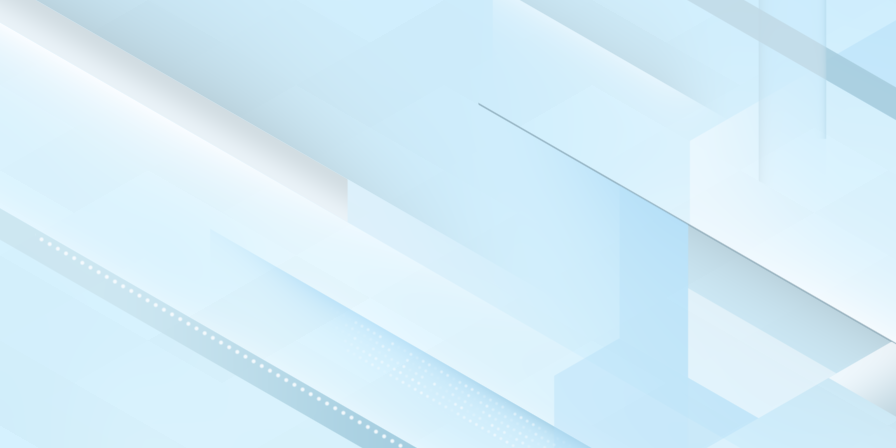
Reproduce this background procedurally as a Shadertoy shader.

```glsl
// Pale blue paper-like panes cut by parallel diagonal bands and soft shadows.
// Two mirrored slanted axes (fall, rise) and x bound every pane; each layer
// is a tint weighted by edge masks, with fine white dots laid on top.

#define SLOPE 0.575
#define SKY vec3(0.79, 0.92, 0.99)
#define PALE vec3(0.85, 0.95, 0.99)
#define WHITE vec3(0.98, 0.99, 1.0)
#define STEEL vec3(0.71, 0.80, 0.84)
#define AZURE vec3(0.70, 0.87, 0.97)
#define TEAL vec3(0.58, 0.76, 0.84)
#define DOT_STEP 0.021
#define DOT_RADIUS 0.0042
#define FACET_SIZE 0.19

float hash(vec2 p) {
    return fract(sin(dot(p, vec2(127.1, 311.7))) * 43758.5453);
}

float noise(vec2 p) {
    vec2 i = floor(p), f = fract(p);
    f = f * f * (3.0 - 2.0 * f);
    return mix(mix(hash(i), hash(i + vec2(1, 0)), f.x),
               mix(hash(i + vec2(0, 1)), hash(i + vec2(1, 1)), f.x), f.y);
}

// Smooth step past an edge, about one pixel wide.
float past(float v, float edge) {
    float w = 1.0 / iResolution.y;
    return smoothstep(-w, w, v - edge);
}

float between(float v, float a, float b) {
    return past(v, a) * past(b, v);
}

// Glow that starts at a hard edge and decays on its positive side.
float falloff(float v, float reach) {
    return past(v, 0.0) * exp(-max(v, 0.0) / reach);
}

float dotMask(vec2 offset, float radius) {
    float w = 1.2 / iResolution.y;
    return 1.0 - smoothstep(radius - w, radius + w, length(offset));
}

void mainImage(out vec4 fragColor, in vec2 fragCoord) {
    vec2 p = fragCoord / iResolution.xy * vec2(2.0, 1.0);
    p.y = 1.0 - p.y;
    float x = p.x;
    float fall = p.y - SLOPE * x;
    float rise = p.y + SLOPE * x;

    // Base sky with broad mottling and faint facets
    float lower = smoothstep(-0.1, 0.2, fall);
    float light = 0.25 + 0.5 * noise(p * 3.0) + 0.35 * lower;
    vec3 col = mix(SKY, PALE, clamp(light, 0.0, 1.0));
    vec2 facet = floor(vec2(fall, rise) / FACET_SIZE);
    col += 0.016 * (hash(facet) - 0.5);

    // Shadow cast up-right from the main band
    float fade = 1.0 - smoothstep(0.45, 1.25, x);
    col = mix(col, STEEL, 0.8 * fade * falloff(-0.046 - fall, 0.15));

    // Main band: grey at first, translucent after its vertical seam
    float band = between(fall, -0.046, 0.05);
    float sheen = smoothstep(-0.046, 0.05, fall);
    float seam = past(x, 0.776);
    vec3 bandColor = mix(vec3(0.82, 0.86, 0.88), vec3(0.92, 0.95, 0.97), sheen);
    bandColor = mix(bandColor, vec3(0.87, 0.94, 0.98), seam);
    float bandFade = 1.0 - smoothstep(0.75, 1.35, x);
    col = mix(col, bandColor, band * mix(0.95, 0.85, seam) * bandFade);

    // White glow beneath the main band
    float glowFade = 1.0 - smoothstep(0.3, 1.35, x);
    col = mix(col, WHITE, (0.25 + 0.75 * glowFade) * falloff(fall - 0.05, 0.12));

    // Lower middle pane: bright lip, then blue shadow
    float start = smoothstep(0.46, 0.75, x);
    col = mix(col, WHITE, 0.35 * start * falloff(0.241 - fall, 0.06));
    col = mix(col, AZURE, (0.2 + 0.55 * start) * past(x, 0.469) * falloff(fall - 0.241, 0.05));
    col = mix(col, TEAL, 0.5 * smoothstep(0.8, 1.3, x) * falloff(fall - 0.241, 0.02));

    // Lower left band, deepening toward the bottom
    float strip = between(fall, 0.465, 0.535);
    col = mix(col, WHITE, 0.4 * falloff(0.465 - fall, 0.06));
    col = mix(col, mix(vec3(0.79, 0.89, 0.93), TEAL, smoothstep(0.2, 1.0, x)), 0.75 * strip);

    // Upper right: shadow above one fold, light below it
    float fold = smoothstep(1.65, 1.45, x);
    col = mix(col, STEEL, 0.45 * fold * falloff(-0.667 - fall, 0.1));
    col = mix(col, WHITE, 0.5 * past(x, 1.1) * falloff(fall + 0.667, 0.06) * fold);
    float pane = past(x, 1.54) * past(rise, 1.2) * past(-0.382, fall);
    col = mix(col, WHITE, 0.5 * pane * smoothstep(1.9, 1.5, x));
    float plate = between(x, 1.693, 1.844) * past(-0.57, fall);
    col = mix(col, SKY, plate * 0.6 * smoothstep(0.5, 0.05, p.y));
    col = mix(col, STEEL, 0.35 * plate * falloff(x - 1.693, 0.012));
    col = mix(col, AZURE, 0.5 * past(x, 1.844) * past(rise, 1.195) * past(-0.882, fall));

    // Corner band
    float corner = between(fall, -0.955, -0.882);
    vec3 cornerColor = mix(vec3(0.75, 0.85, 0.90), TEAL, 0.65 * past(x, 1.844));
    col = mix(col, cornerColor, 0.85 * corner);
    col = mix(col, TEAL, 0.35 * past(0.31, p.y) * falloff(1.844 - x, 0.006));

    // Long ridge: white above, shadow below, thin dark crease
    float ridge = smoothstep(1.06, 1.5, x);
    col = mix(col, WHITE, 0.85 * smoothstep(1.2, 1.9, x) * falloff(-0.382 - fall, 0.17));
    float wall = past(x, 1.536);
    vec3 shade = mix(AZURE, STEEL, wall);
    col = mix(col, shade, 0.8 * ridge * falloff(fall + 0.382, mix(0.25, 0.13, wall)));
    float crease = between(fall, -0.3845, -0.3805) * past(x, 1.068);
    col = mix(col, vec3(0.45, 0.57, 0.63), 0.6 * crease);

    // Lower right folded panes
    float under = past(fall, -0.382);
    col = mix(col, AZURE, 0.35 * between(x, 1.383, 1.536) * under * past(-0.04, fall));
    col = mix(col, WHITE, 0.45 * wall * between(fall, -0.24, -0.04) * past(1.907, rise));
    col = mix(col, AZURE, 0.4 * past(fall, -0.04) * between(rise, 1.55, 1.907) * past(x, 1.237));
    float tip = past(rise, 1.907) * between(fall, -0.382, -0.22);
    col = mix(col, mix(WHITE, STEEL, smoothstep(1.907, 2.12, rise)), 0.75 * tip);

    // Dotted line and scattered dots in a frame aligned with the bands
    vec2 frame = vec2(dot(p, vec2(0.867, 0.498)), fall * 0.867);
    float along = mod(frame.x, DOT_STEP) - 0.5 * DOT_STEP;
    float dots = dotMask(vec2(along, frame.y - 0.417), DOT_RADIUS) * between(x, 0.08, 0.92);
    vec2 cell = frame / (0.75 * DOT_STEP);
    vec2 local = (fract(cell) - 0.5) * 0.75 * DOT_STEP;
    float spread = between(fall, 0.25, 0.35) * smoothstep(0.72, 0.85, x) * smoothstep(1.3, 1.15, x);
    dots += 0.75 * spread * hash(floor(cell)) * dotMask(local, 0.7 * DOT_RADIUS);
    col = mix(col, WHITE, clamp(dots, 0.0, 1.0) * 0.9);

    fragColor = vec4(clamp(col, 0.0, 1.0), 1.0);
}
```
